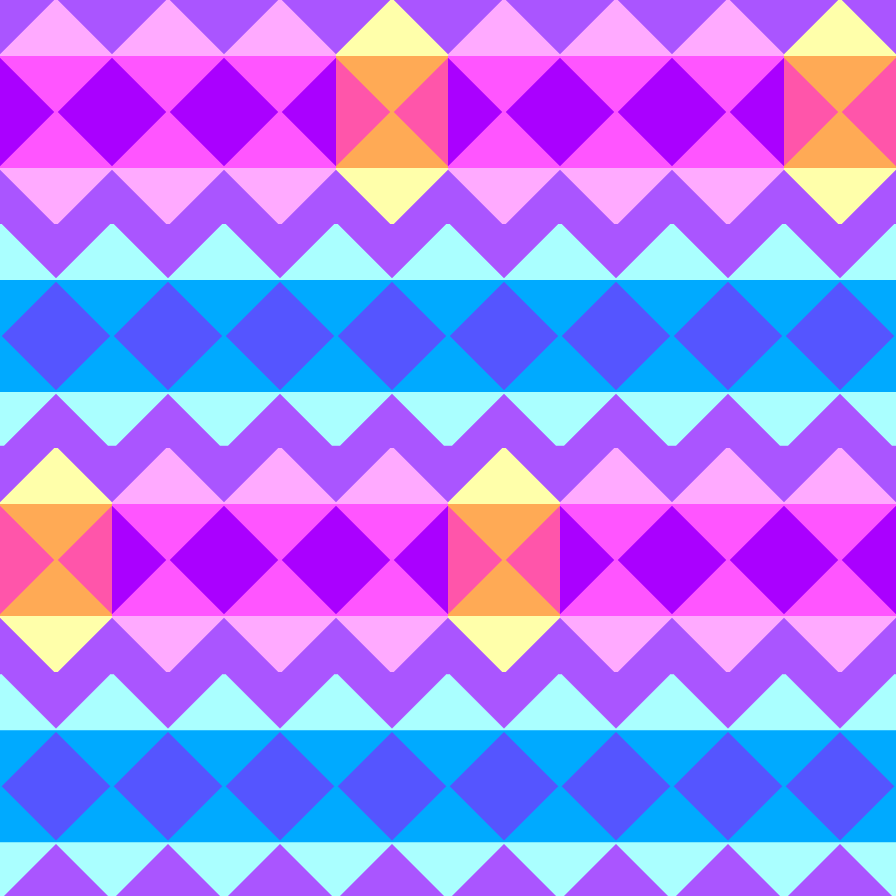
Write a WebGL 1 fragment shader that draws this pattern.

```glsl
precision highp float;
// Zigzag stripes of triangles and diamonds in pink and blue, with scattered orange cells.

uniform vec2 u_resolution;

const float CELLS = 8.0;         // cells across and down
const float SEAM = 0.015;        // thin gap where points meet
const float ROW_SLIP = 0.02;     // offset of the lowest stripe
const float TIP_CUT = 0.48;      // flattened length of the lower blue teeth

const vec3 PURPLE  = vec3(0.667, 0.333, 1.0);
const vec3 VIOLET  = vec3(0.667, 0.0, 1.0);
const vec3 MAGENTA = vec3(1.0, 0.333, 1.0);
const vec3 PINK    = vec3(1.0, 0.667, 1.0);
const vec3 INDIGO  = vec3(0.333, 0.333, 1.0);
const vec3 BLUE    = vec3(0.0, 0.667, 1.0);
const vec3 CYAN    = vec3(0.667, 1.0, 1.0);
const vec3 ROSE    = vec3(1.0, 0.333, 0.667);
const vec3 ORANGE  = vec3(1.0, 0.667, 0.333);
const vec3 YELLOW  = vec3(1.0, 1.0, 0.667);

// Antialiased coverage; inside is positive.
float cover(float inside, float pixel) {
    return clamp(inside / pixel + 0.5, 0.0, 1.0);
}

// Teeth pointing away from the band, limited to a given length.
float teethMask(vec2 q, float len, float pixel) {
    float rise = abs(q.y) - 0.5;
    float slope = (0.5 + SEAM - abs(q.x) - rise) * 0.7071;
    return min(cover(slope, pixel), cover(len - rise, pixel));
}

// Diamonds centred on the cell borders.
float diamondMask(vec2 q, float pixel) {
    return cover((abs(q.x) - abs(q.y) - SEAM) * 0.7071, pixel);
}

// One stripe: a band of diamonds between two rows of teeth.
vec3 stripe(vec2 q, float len, vec3 teeth, vec3 band, vec3 diamond, float pixel) {
    vec3 outer = mix(PURPLE, teeth, teethMask(q, len, pixel));
    vec3 inner = mix(band, diamond, diamondMask(q, pixel));
    return mix(outer, inner, cover(0.5 - abs(q.y), pixel));
}

// Pink stripe with an orange cell every four, stepping along by row.
vec3 pinkStripe(vec2 p, float row, float pixel) {
    vec2 q = vec2(fract(p.x) - 0.5, p.y);
    vec3 plain = stripe(q, 0.5, PINK, MAGENTA, VIOLET, pixel);
    vec3 accent = stripe(q, 0.5, YELLOW, ORANGE, ROSE, pixel);
    float offset = mod(p.x - 3.5 - 0.5 * row + 2.0, 4.0) - 2.0;
    return mix(plain, accent, cover(0.5 - abs(offset), pixel));
}

// Blue stripe, shifted half a cell sideways.
vec3 blueStripe(vec2 p, float pixel) {
    vec2 q = vec2(fract(p.x + 0.5) - 0.5, p.y);
    float len = p.y > 0.0 ? TIP_CUT : 0.5;
    return stripe(q, len, CYAN, BLUE, INDIGO, pixel);
}

void main() {
    vec2 p = gl_FragCoord.xy / u_resolution * CELLS;
    p.y = CELLS - p.y;           // rows count down from the top
    float pixel = CELLS / min(u_resolution.x, u_resolution.y);

    // Stripes are two cells tall and alternate pink and blue.
    float row = floor(p.y * 0.5);
    p.y -= row * 2.0 + 1.0 + ROW_SLIP * step(2.5, row);

    vec3 color = mod(row, 2.0) < 0.5 ? pinkStripe(p, row, pixel) : blueStripe(p, pixel);
    gl_FragColor = vec4(color, 1.0);
}
```
